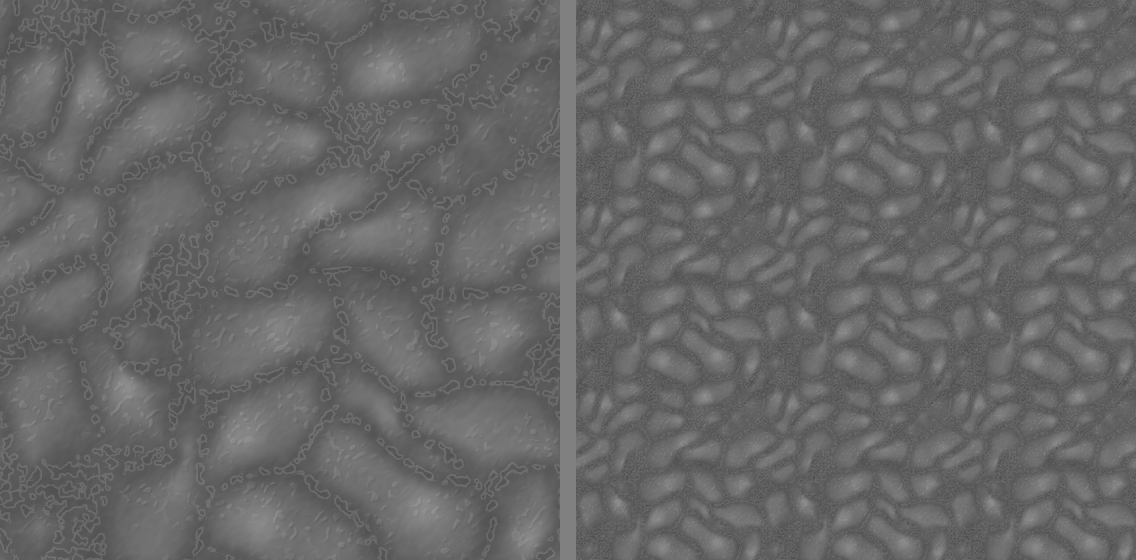
Left, the tile; right, the same tile 3 across and 3 down.
Give the GLSL for this texture, as a Shadertoy shader.

```glsl
// Grey bed of packed soft rods, flecked on top, with thin curly outlines in the gaps.

vec2 hash2(vec2 p) {
    vec3 q = fract(p.xyx * vec3(0.1031, 0.1030, 0.0973));
    q += dot(q, q.yzx + 33.33);
    return fract((q.xx + q.yz) * q.zy);
}

float cornerSlope(vec2 cell, vec2 offset, float period) {
    float angle = 6.2832 * hash2(mod(cell, period) + period).x;
    return dot(vec2(cos(angle), sin(angle)), offset);
}

// Gradient noise that wraps after a whole number of cells
float noise(vec2 p, float period) {
    vec2 i = floor(p), f = p - i;
    vec2 u = f * f * f * (f * (f * 6.0 - 15.0) + 10.0);
    vec2 e = vec2(1, 0);
    return 1.4 * mix(
        mix(cornerSlope(i, f, period), cornerSlope(i + e.xy, f - e.xy, period), u.x),
        mix(cornerSlope(i + e.yx, f - e.yx, period), cornerSlope(i + 1.0, f - 1.0, period), u.x), u.y);
}

// Noise stretched along the rising diagonal; the whole-number shear keeps it periodic
float streaks(vec2 p, float period) {
    return noise(period * vec2(p.x + p.y, 2.0 * (p.y - p.x)), period);
}

float flecks(vec2 p) {
    return smoothstep(0.2, 0.42, 0.75 * streaks(p, 39.0) + 0.6 * noise(p * 73.0, 73.0));
}

// x: distance to the nearest rod axis, y: margin to the second nearest, z: highlights
vec3 rods(vec2 p) {
    vec2 grid = vec2(5, 6);
    vec2 home = floor(p * grid);
    float nearest = 9.0, second = 9.0, glow = 0.0;
    for (int y = -2; y <= 2; y++)
    for (int x = -2; x <= 2; x++) {
        vec2 cell = home + vec2(x, y);
        vec2 id = mod(cell, grid);
        vec2 place = hash2(id + 7.0), trait = hash2(id + 41.0);
        vec2 center = (cell + 0.5 + 0.5 * (place - 0.5)) / grid;
        float angle = 0.5 + 0.9 * sin(6.2832 * (center.x + 0.1))
                    + 0.6 * cos(6.2832 * (center.y - center.x)) + 0.7 * (trait.x - 0.5);
        vec2 axis = vec2(cos(angle), sin(angle));
        float halfLength = mix(0.075, 0.11, trait.y);

        // Buried rods count as farther away, so upper ones keep their whole shape
        vec2 q = p - center;
        float buried = 0.025 * fract(7.0 * trait.y);
        float d = buried + length(q - axis * clamp(dot(q, axis), -halfLength, halfLength));
        second = min(second, max(nearest, d));
        nearest = min(nearest, d);

        vec2 spot = q - axis * halfLength * 1.3 * (place.y - 0.5);
        glow += trait.x * exp(-dot(spot, spot) / 0.0015);
    }
    return vec3(nearest, second - nearest, glow);
}

void mainImage(out vec4 fragColor, in vec2 fragCoord) {
    vec2 p = fragCoord / iResolution.xy;

    // Rod bodies with slightly wavering sides
    vec2 waver = vec2(noise(p * 9.0, 9.0), noise(p * 9.0 + 4.5, 9.0));
    vec3 rod = rods(p + 0.01 * waver);
    float body = smoothstep(0.0, 0.075, rod.y) * exp(-rod.x * rod.x / 0.008);
    float tone = 0.347 + 0.105 * body + 0.105 * rod.z * smoothstep(0.0, 0.05, rod.y);
    tone += 0.03 * noise(p * 7.0, 7.0);

    // Faint fibres
    vec2 bent = p + 0.006 * vec2(noise(p * 23.0, 23.0), noise(p * 23.0 + 9.5, 23.0));
    tone += 0.013 * streaks(bent, 19.0) + 0.014 * streaks(bent + 0.37, 41.0);

    // Small raised flecks with a dark side
    float patches = smoothstep(-0.45, 0.25, noise(p * 13.0, 13.0));
    float relief = 0.055 * flecks(bent) - 0.025 * flecks(bent + vec2(-0.003, 0.003));
    tone += relief * patches * smoothstep(0.01, 0.05, rod.y);

    // Small curly outlines around narrow chains of grit in the gaps
    float spread = 0.017 + 0.017 * noise(p * 10.0 + 5.3, 10.0);
    float grit = noise(p * 53.0, 53.0) + 0.5 * noise(p * 97.0, 97.0);
    float field = grit - 0.04 - 1.2 * smoothstep(0.2 * spread, 2.0 * spread, rod.y);
    float slope = length(vec2(dFdx(field), dFdy(field))) * iResolution.y;
    float edge = abs(field) / max(slope, 28.0);
    tone += 0.075 * (1.0 - smoothstep(0.0004, 0.0034, edge));
    tone -= 0.012 * smoothstep(0.0, 0.3, field);

    fragColor = vec4(vec3(clamp(tone, 0.27, 0.56)), 1.0);
}
```
